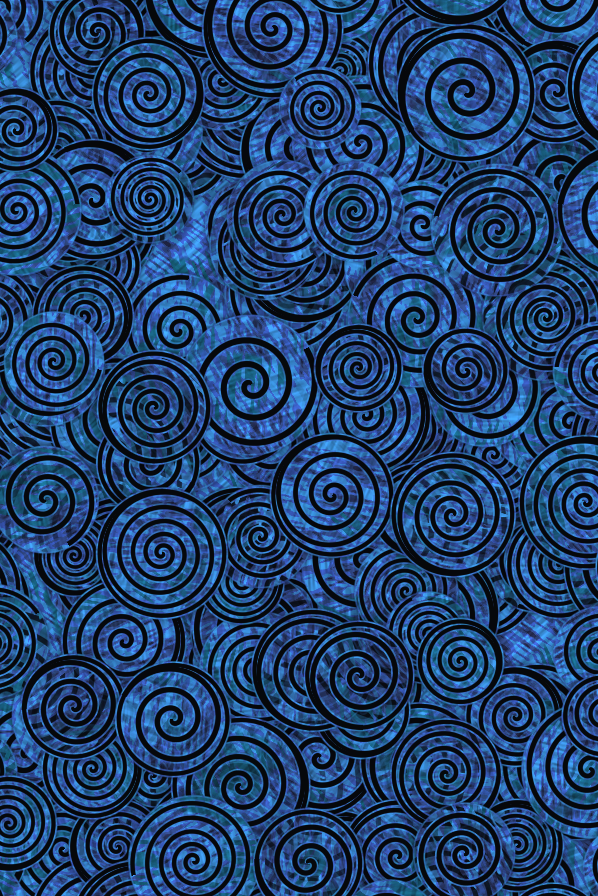
This pattern is drawn by a WebGL 2 fragment shader. Its source:

```glsl
#version 300 es
precision highp float;
// Overlapping discs, each inked with a black spiral, over brushed blue paint.
// Layers of jittered grids are painted back to front; between its coils every
// disc shows broken dark arcs of a fainter, off-centre spiral.
uniform vec2 u_resolution;
out vec4 fragColor;

const vec3 INK   = vec3(0.025, 0.03, 0.045);
const vec3 NAVY  = vec3(0.13, 0.15, 0.28);
const vec3 STEEL = vec3(0.19, 0.28, 0.52);
const vec3 ROYAL = vec3(0.22, 0.35, 0.74);
const vec3 SKY   = vec3(0.23, 0.57, 0.87);
const vec3 TEAL  = vec3(0.07, 0.38, 0.47);

const float TAU = 6.2831853;
const int LAYERS = 6;
const float CELL = 0.165;                      // grid step, in canvas heights
const float JITTER = 0.56;                     // centre offset, in cells
const vec2 RADIUS = vec2(0.044, 0.080);        // smallest and largest disc
const vec2 TURNS = vec2(3.0, 5.9);             // fewest and most coils
const float COIL_POWER = 0.82;                 // below 1 the coils widen outward
const float RIM_INSET = 0.0042;                // blue margin outside the ink
const float RINGED_SHARE = 0.65;               // discs closed by an inked ring
const vec2 STREAK_SCALE = vec2(55.0, 400.0);   // along and across the brush
const float GRAIN = 0.5;                       // brightness swing of the bristles
const float SHADOW_WIDTH = 0.003;
const float SHADOW_DEPTH = 0.3;

vec3 hash3(vec2 p) {
    vec3 q = fract(p.xyx * vec3(0.1031, 0.1030, 0.0973));
    q += dot(q, q.yxz + 33.33);
    return fract((q.xxy + q.yzz) * q.zyx);
}

float noise(vec2 p) {
    vec2 i = floor(p), f = fract(p);
    f = f * f * (3.0 - 2.0 * f);
    float low = mix(hash3(i).x, hash3(i + vec2(1, 0)).x, f.x);
    float high = mix(hash3(i + vec2(0, 1)).x, hash3(i + vec2(1, 1)).x, f.x);
    return mix(low, high, f.y);
}

vec2 rotate(vec2 p, float angle) {
    float c = cos(angle), s = sin(angle);
    return vec2(c * p.x - s * p.y, s * p.x + c * p.y);
}

// Brushed paint: fine crossing streaks tinted by broad patches of colour
vec3 brushedPaint(vec2 p, float angle, float seed) {
    vec2 offset = vec2(50.0 + 40.0 * seed, 70.0);
    float fine = noise(rotate(p, angle) * STREAK_SCALE + offset);
    float cross = noise(rotate(p, angle + 0.6) * STREAK_SCALE * 0.7 + offset.yx);
    float patches = noise(p * 21.0 + offset);
    float tone = 0.6 * fine + 0.4 * cross + 0.3 * (patches - 0.5);
    vec3 paint = mix(NAVY, STEEL, smoothstep(0.20, 0.28, tone));
    paint = mix(paint, ROYAL, smoothstep(0.39, 0.44, tone));
    paint = mix(paint, SKY, smoothstep(0.54, 0.60, tone));
    float tealPatch = smoothstep(0.50, 0.68, noise(p * 26.0 + offset.yx));
    paint = mix(paint, TEAL, 0.85 * tealPatch * smoothstep(0.55, 0.42, cross));
    float bristle = noise(rotate(p, angle + 0.25) * STREAK_SCALE.yx + 31.0);
    return paint * (1.0 + GRAIN * (bristle - 0.47));
}

// Signed distance to the inked spiral; negative inside the stroke
float spiralStroke(vec2 d, float radius, float turns, float phase, float spin) {
    float r = length(d);
    float turn = fract(spin * atan(d.y, d.x + 1e-6) / TAU + phase);
    float coil = turns * pow(r / radius, COIL_POWER) - turn;
    float nearest = clamp(round(coil), 0.0, turns - 1.0);
    float pitch = radius / turns;
    float spacing = pitch / COIL_POWER * pow(r / radius + 1e-4, 1.0 - COIL_POWER);
    return abs(coil - nearest) * spacing - (0.085 * pitch + 0.0013);
}

// Lays one disc over the colour already painted
vec3 paintDisc(vec3 under, vec2 p, vec2 d, float radius, vec3 look, vec3 kind) {
    float px = 1.0 / u_resolution.y;
    float edge = length(d) - radius;
    float turns = floor(mix(TURNS.x, TURNS.y, look.y));
    float spin = kind.z < 0.65 ? 1.0 : -1.0;
    float stroke = spiralStroke(d, radius - RIM_INSET, turns, look.z, spin);
    float ring = abs(edge + RIM_INSET) - 0.0024;
    if (kind.x < RINGED_SHARE) stroke = min(stroke, ring);

    // Between coils, dark discs turn navy and show a broken ghost spiral
    float gap = smoothstep(0.0012, 0.0024, stroke);
    float darkness = smoothstep(0.35, 0.85, kind.y + 0.1 * (turns - 4.0));
    vec2 ghostCenter = rotate(vec2(1.05 * radius, 0.0), kind.x * TAU);
    float ghost = spiralStroke(d - ghostCenter, 2.1 * radius, 8.0, kind.z, -spin);
    float broken = smoothstep(0.25, 0.40, noise(rotate(p, kind.x * TAU) * vec2(60.0, 190.0)));
    float arcs = smoothstep(0.0010, -0.0006, ghost) * broken;
    vec3 paint = brushedPaint(p, kind.x * TAU, kind.y);
    paint = mix(paint, NAVY, 0.4 * gap * darkness * broken);
    paint = mix(paint, INK, gap * arcs * mix(0.1, 0.9, darkness));

    // Light catches both the stroke and the rim, roughened by the brush
    float glint = smoothstep(0.0026, 0.0012, stroke);
    float rim = smoothstep(-0.0026, -0.0010, edge);
    float grain = smoothstep(0.3, 0.6, noise(p * 260.0 + 5.0));
    paint = mix(paint, mix(ROYAL, SKY, grain), 0.55 * max(glint, rim));

    float opacity = mix(1.0, mix(0.75, 0.97, kind.x), gap);
    vec3 body = mix(under, paint, max(opacity, rim));
    body = mix(body, INK, smoothstep(0.7 * px, -0.7 * px, stroke));
    vec3 shaded = under * (1.0 - SHADOW_DEPTH * exp(-max(edge, 0.0) / SHADOW_WIDTH));
    return mix(shaded, body, smoothstep(px, -px, edge));
}

void main() {
    vec2 p = gl_FragCoord.xy / u_resolution.y;
    vec3 color = brushedPaint(p, 0.6, 0.5);

    for (int layer = 0; layer < LAYERS; layer++) {
        float depth = float(layer);
        vec2 shift = hash3(vec2(depth + 3.0, 17.0)).xy;
        vec2 home = floor(p / CELL + shift);
        for (int k = 0; k < 9; k++) {
            vec2 cell = home + vec2(k % 3 - 1, k / 3 - 1);
            vec2 key = cell + vec2(40.0 + 31.0 * depth, 60.0 + 17.0 * depth);
            vec3 place = hash3(key), look = hash3(key + 211.0), kind = hash3(key + 467.0);
            vec2 center = (cell + 0.5 + JITTER * (place.xy - 0.5) - shift) * CELL;
            float radius = mix(RADIUS.x, RADIUS.y, look.x);
            vec2 d = p - center;
            if (length(d) > radius + 5.0 * SHADOW_WIDTH) continue;
            color = paintDisc(color, p, d, radius, look, kind);
        }
    }
    fragColor = vec4(color, 1.0);
}
```
